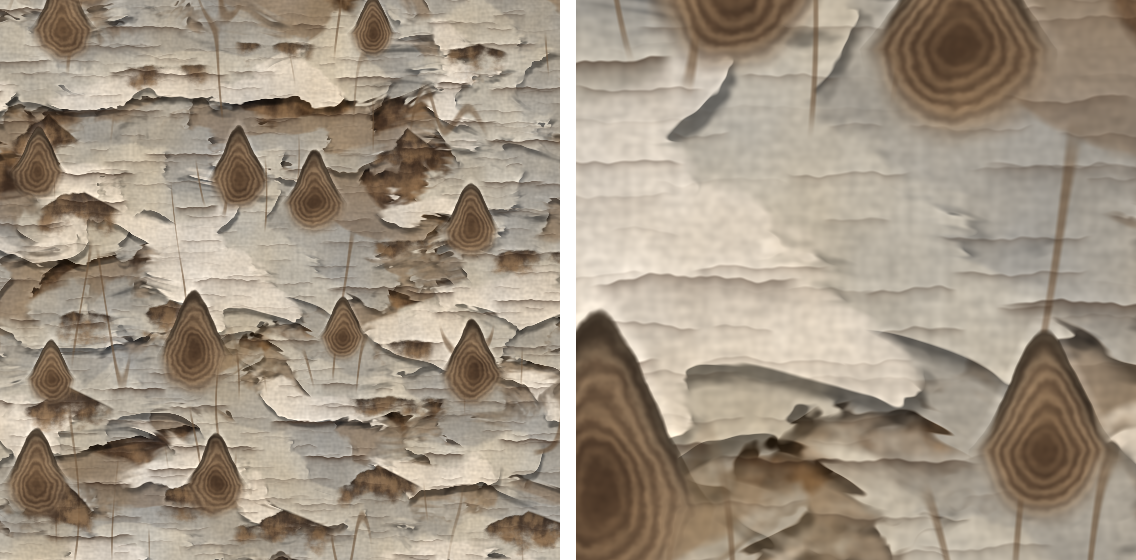
Left, the full canvas; right, a detail of the centre.
Give the GLSL for this texture, as a three.js fragment shader.

```glsl
#define CREAM vec3(0.86, 0.81, 0.74)
#define PALE vec3(0.75, 0.71, 0.64)
#define GREY vec3(0.65, 0.62, 0.57)
#define UMBER vec3(0.57, 0.50, 0.42)
#define TAN vec3(0.53, 0.41, 0.29)
#define DARK vec3(0.25, 0.18, 0.13)
#define SHEET_SCALE vec2(4.5, 8.0)
#define KNOT_CELLS 4.0
#define KNOT_SHARE 0.5
#define TEAR_CELLS vec2(5.0, 6.0)
#define TEAR_SHARE 0.6
#define GRAIN 0.05

varying vec2 vUv;

float hash(vec2 p) {
  return fract(sin(dot(p, vec2(127.1, 311.7))) * 43758.5);
}

vec2 hash2(vec2 p) {
  return vec2(hash(p + 3.7), hash(p + 19.3));
}

float corner(vec2 cell, vec2 offset) {
  float angle = 6.2832 * hash(cell);
  return dot(vec2(cos(angle), sin(angle)), offset);
}

// Gradient noise, about -1 to 1
float noise(vec2 p) {
  vec2 i = floor(p), f = p - i;
  vec2 u = f * f * f * (f * (f * 6.0 - 15.0) + 10.0);
  vec2 e = vec2(1.0, 0.0);
  float low = mix(corner(i, f), corner(i + e, f - e), u.x);
  float high = mix(corner(i + e.yx, f - e.yx), corner(i + 1.0, f - 1.0), u.x);
  return 1.4 * mix(low, high, u.y);
}

float fbm(vec2 p) {
  float sum = 0.0, amp = 0.5;
  for (int i = 0; i < 5; i++) {
    sum += amp * noise(p);
    p = p * 2.03 + 11.7;
    amp *= 0.5;
  }
  return sum;
}

float sheetField(vec2 p, float layer) {
  vec2 q = p * SHEET_SCALE + layer * vec2(0.31, 0.22);
  return fbm(q + 0.3 * vec2(noise(q * 1.7 + 5.0), noise(q * 1.3 + 31.0)));
}

// Overlapping bark sheets, each shading the one beneath its lower edge
vec3 barkSheets(vec2 p) {
  vec3 color = mix(DARK, TAN, smoothstep(-0.4, 0.4, fbm(p * vec2(22.0, 16.0))));
  float strip = noise(vec2(p.x * 6.0 + 2.3, p.y * 0.9));
  for (int i = 0; i < 4; i++) {
    float layer = float(i);
    float bias = 0.25 - 0.125 * layer + 0.05 * layer * strip;
    float here = sheetField(p, layer) + bias;
    float above = sheetField(p + vec2(-0.003, 0.013), layer) + bias;
    float crisp = smoothstep(-0.04, 0.06, above - here);
    float cover = smoothstep(0.0, mix(0.15, 0.025, crisp), here);
    float shadow = smoothstep(-0.02, 0.1, above) * (1.0 - cover);
    vec3 coat = i == 0 ? UMBER : i == 1 ? GREY : i == 2 ? PALE : CREAM;
    coat += 0.07 * crisp * (1.0 - smoothstep(0.0, 0.08, here));
    color = mix(color * (1.0 - 0.42 * shadow), coat, cover);
  }
  return color;
}

// Gaps under a lifted, sometimes peaked edge, showing brown wood
vec3 addTears(vec3 color, vec2 p) {
  float rough = fbm(p * vec2(18.0, 24.0));
  vec3 wood = mix(DARK, TAN, smoothstep(-0.4, 0.5, fbm(p * vec2(55.0, 30.0)) + rough));
  for (int k = 0; k < 9; k++) {
    vec2 id = floor(p * TEAR_CELLS) + vec2(mod(float(k), 3.0), floor(float(k) / 3.0)) - 1.0;
    vec2 r = hash2(id + 41.0), s = hash2(id + 73.0);
    vec2 d = p - (id + 0.2 + 0.6 * r) / TEAR_CELLS;
    float along = abs(d.x / mix(0.045, 0.1, s.x) + 0.3 * rough);
    float rise = 0.1 * s.y * s.y;
    float depth = rise * (1.0 - along) + 0.012 * rough - d.y;
    float side = (1.0 - smoothstep(0.75, 1.0, along)) * step(hash(id), TEAR_SHARE);
    float floorFade = smoothstep(-0.01, 0.025, d.y + 0.025 + 0.06 * rough);
    float open = smoothstep(0.0, 0.004, depth) * floorFade * side;
    float lip = exp(-abs(depth) / 0.006) * (1.0 - smoothstep(-0.002, 0.001, depth));
    vec3 shaded = wood * (1.0 - 0.45 * exp(-max(depth, 0.0) / 0.012));
    color = mix(color, shaded, 0.9 * open) + 0.1 * lip * side;
  }
  return color;
}

// Ringed knots with a pointed top
vec3 addKnots(vec3 color, vec2 p) {
  float warp = fbm(p * 16.0);
  for (int k = 0; k < 9; k++) {
    vec2 id = floor(p * KNOT_CELLS) + vec2(mod(float(k), 3.0), floor(float(k) / 3.0)) - 1.0;
    vec2 r = hash2(id + 107.0);
    vec2 q = (p - (id + 0.2 + 0.6 * r) / KNOT_CELLS) / mix(0.04, 0.075, hash(id + 57.0));
    float up = max(q.y, 0.0);
    q *= vec2(1.0 + 0.9 * up, q.y > 0.0 ? 0.62 : 0.9);
    float radius = length(q) + 0.14 * warp;
    float present = step(hash(id + 131.0), KNOT_SHARE);
    float ring = 0.5 + 0.5 * sin(radius * 42.0 + 5.0 * warp);
    float tone = 0.25 + 0.4 * ring * smoothstep(0.0, 0.4, radius) + 0.35 * radius + 0.5 * warp;
    vec3 wood = mix(DARK, mix(TAN, PALE, 0.35 * radius), clamp(tone, 0.0, 1.0));
    float top = smoothstep(-0.3, 0.4, q.y);
    wood *= 1.0 - 0.5 * top * smoothstep(0.65, 0.97, radius);
    float body = 1.0 - smoothstep(mix(0.55, 0.94, top), 1.0, radius);
    float lip = top * smoothstep(0.97, 1.0, radius) * (1.0 - smoothstep(1.0, 1.18, radius));
    color = mix(color, wood, body * present) + 0.1 * lip * present;
  }
  return color;
}

// Short horizontal peels: x is the shadow below, y the lit lip
vec2 curls(vec2 p, vec2 grid, float depth) {
  vec2 total = vec2(0.0);
  float wobble = 0.004 * noise(p * vec2(32.0, 9.0)) + 0.0015 * noise(p * vec2(110.0, 20.0));
  for (int k = 0; k < 9; k++) {
    vec2 id = floor(p * grid) + vec2(mod(float(k), 3.0), floor(float(k) / 3.0)) - 1.0;
    vec2 r = hash2(id + grid), s = hash2(id + grid + 53.0);
    vec2 d = p * grid - id - 0.1 - 0.8 * r;
    float along = d.x / mix(0.2, 0.65, s.x);
    float taper = smoothstep(0.0, 0.5, 1.0 - along * along) * s.y;
    float y = d.y / grid.y + wobble + 0.005 * (r.x - 0.5) * along * along;
    float below = smoothstep(-0.001, 0.001, -y);
    total.x = max(total.x, taper * below * exp(-max(-y, 0.0) / depth));
    total.y = max(total.y, taper * (1.0 - below) * exp(-max(y, 0.0) / depth));
  }
  return total;
}

void main() {
  vec2 p = vUv;
  vec3 color = barkSheets(p);

  // Weathered warm and cool stains
  float stain = fbm(p * vec2(6.0, 4.0) + 60.0);
  color *= 1.0 + 0.14 * fbm(p * vec2(9.0, 13.0) + 20.0);
  color += stain * vec3(0.05, 0.01, -0.05);

  // Fine vertical cracks
  float crack = 1.0 - smoothstep(0.01, 0.05, abs(noise(p * vec2(15.0, 2.6) + 8.0)));
  crack *= smoothstep(0.05, 0.4, noise(p * vec2(9.0, 7.0) + 90.0));
  color = mix(color, TAN * 0.8, 0.65 * crack);

  color = addTears(color, p);
  vec2 peel = curls(p, vec2(7.0, 17.0), 0.007);
  vec2 flake = curls(p + 0.37, vec2(13.0, 36.0), 0.003);
  color = mix(color, DARK, clamp(0.85 * peel.x + 0.4 * flake.x, 0.0, 0.85));
  color += 0.12 * peel.y + 0.06 * flake.y;
  color = addKnots(color, p);

  // Fibre and surface grain
  float fibre = noise(p * vec2(45.0, 190.0)) + noise(p * 170.0) + 0.6 * noise(p * vec2(150.0, 30.0));
  color *= 1.0 + GRAIN * fibre;
  gl_FragColor = vec4(clamp(color, 0.0, 1.0), 1.0);
}
```
